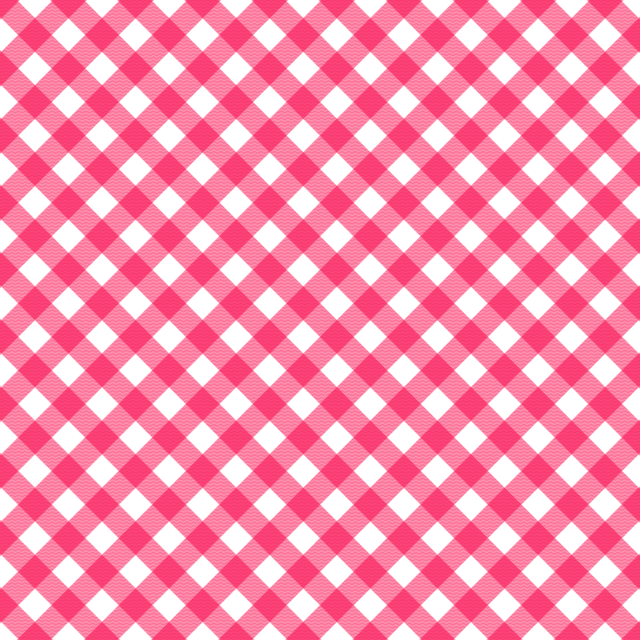
Reproduce this pattern procedurally as a three.js fragment shader.

```glsl
varying vec2 vUv;

const float REPEATS = 9.54;          // checks across and down the canvas
const vec2 ORIGIN = vec2(0.0022, 0.9978);
const float STRIPE_HALF = 0.252;     // half width, in stripe periods
const vec2 THREADS = vec2(95.0, 190.0);
const float THREAD_WAVE = 1.3;
const vec3 WHITE = vec3(1.0);
const vec3 PINK = vec3(0.99, 0.508, 0.642);
const vec3 RED = vec3(0.98, 0.25, 0.46);
const vec3 PINK_RELIEF = vec3(0.002, 0.062, 0.048);
const vec3 RED_RELIEF = vec3(0.004, 0.022, 0.016);
const float TAU = 6.28318;

// Coverage of stripes centred on whole numbers
float stripe(float t) {
  float distanceToCentre = abs(fract(t + 0.5) - 0.5);
  float blur = 0.6 * fwidth(t);
  return 1.0 - smoothstep(STRIPE_HALF - blur, STRIPE_HALF + blur, distanceToCentre);
}

// Fine wavy twill from -1 to 1, fading out when too small to resolve
float twill(vec2 uv) {
  vec2 phase = uv * THREADS;
  float footprint = fwidth(phase.y);
  float wave = sin(TAU * phase.y + THREAD_WAVE * sin(TAU * phase.x));
  return wave * (1.0 - smoothstep(0.4, 0.8, footprint));
}

void main() {
  // Diagonal stripe coordinates
  vec2 p = (vUv - ORIGIN) * REPEATS;
  float rising = stripe(p.x - p.y);
  float falling = stripe(p.x + p.y);

  // Woven dye: one stripe gives pink, a crossing gives red
  float weave = twill(vUv);
  vec3 pink = PINK + PINK_RELIEF * weave;
  vec3 red = RED + RED_RELIEF * weave;
  vec3 colour = mix(mix(WHITE, pink, rising), mix(pink, red, rising), falling);

  gl_FragColor = vec4(colour, 1.0);
}
```
